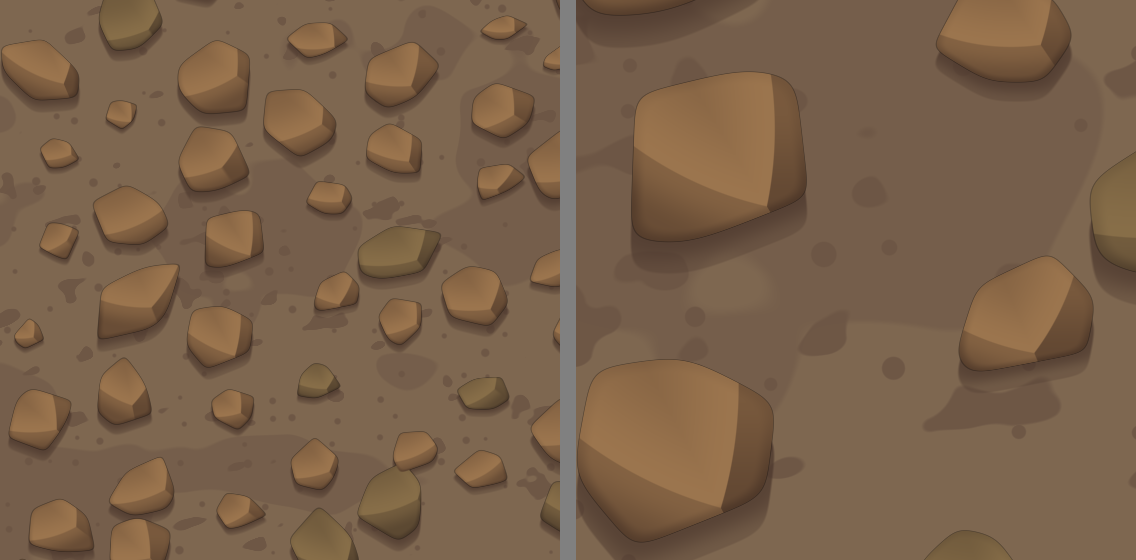
Left: the whole. Right: its middle third, enlarged.
This texture is drawn by a WebGL 2 fragment shader. Its source:

```glsl
#version 300 es
precision highp float;
// Faceted brown stones scattered over blotchy dry earth.
// Stones are rounded polygons on a jittered, staggered grid, cut into shaded
// facets with a cast shadow below; the earth is thresholded value noise.
uniform vec2 u_resolution;
out vec4 fragColor;

const float TAU = 6.2831853;
const float GRID = 6.3;   // stone cells across the canvas
const int SIDES = 6;

float hash(vec2 p) {
  vec3 q = fract(vec3(p.xyx) * 0.1031);
  q += dot(q, q.yzx + 33.33);
  return fract((q.x + q.y) * q.z);
}

float cellRandom(vec2 id, float seed) {
  return hash(id + seed * vec2(17.3, 41.7));
}

vec2 direction(float angle) {
  return vec2(cos(angle), sin(angle));
}

float valueNoise(vec2 p) {
  vec2 i = floor(p), f = fract(p);
  f = f * f * (3.0 - 2.0 * f);
  return mix(mix(hash(i), hash(i + vec2(1, 0)), f.x),
             mix(hash(i + vec2(0, 1)), hash(i + vec2(1, 1)), f.x), f.y);
}

float blotchNoise(vec2 p) {
  return 0.7 * valueNoise(p) + 0.3 * valueNoise(p * 2.1 + 37.0);
}

// Small round specks, one candidate per cell
float specks(vec2 p, float aa) {
  vec2 id = floor(p);
  vec2 center = 0.3 + 0.4 * vec2(cellRandom(id, 1.0), cellRandom(id, 2.0));
  float radius = 0.08 + 0.12 * cellRandom(id, 3.0);
  float present = step(0.82, cellRandom(id, 4.0));
  return present * (1.0 - smoothstep(-aa, aa, length(fract(p) - center) - radius));
}

vec3 earth(vec2 uv, float px) {
  vec3 color = vec3(0.495, 0.405, 0.315);
  float broad = blotchNoise(uv * vec2(5.5, 6.5) + 11.0);
  color = mix(color, vec3(0.459, 0.369, 0.293), smoothstep(0.595, 0.615, broad));
  vec2 slanted = vec2(uv.x + 0.3 * uv.y, uv.y - 0.3 * uv.x);
  float small = blotchNoise(slanted * vec2(19.0, 28.0) + 73.0);
  float marks = smoothstep(0.755, 0.785, small);
  marks = max(marks, specks(uv * 26.0, 26.0 * px));
  return mix(color, vec3(0.42, 0.33, 0.265), 0.85 * marks);
}

// Gauge of a rounded irregular polygon: 1 on its outline, 0 at its center
float stoneGauge(vec2 q, vec2 id) {
  float sum = 0.0;
  for (int i = 0; i < SIDES; i++) {
    float k = float(i);
    float angle = (k + 0.75 * cellRandom(id, 20.0 + k)) * TAU / float(SIDES);
    float reach = mix(0.82, 1.08, cellRandom(id, 30.0 + k));
    sum += pow(max(dot(q, direction(angle)) / reach, 0.0), 10.0);
  }
  return pow(sum, 0.1);
}

// Top face plus a lower and a right facet, meeting in crisp ridges
vec3 stoneColor(vec2 q, float gauge, vec2 id, float aa) {
  vec2 lowDir = direction(-1.5 + 1.1 * (cellRandom(id, 5.0) - 0.5));
  vec2 sideDir = direction(-0.35 + 1.0 * (cellRandom(id, 6.0) - 0.5));
  float bend = 0.14 * dot(q, q);
  float low = dot(q, lowDir) + bend - mix(0.2, 0.55, cellRandom(id, 7.0));
  float side = dot(q, sideDir) + bend - mix(0.4, 0.95, cellRandom(id, 8.0));

  float topTone = mix(0.6, 0.93, smoothstep(-1.3, 0.0, max(low, side)));
  float lowTone = mix(0.6, 0.25, smoothstep(0.0, 0.7, low));
  float sideTone = mix(0.46, 0.16, smoothstep(-0.6, 0.6, -q.y));
  float tone = mix(lowTone, sideTone, smoothstep(-aa, aa, side - low));
  tone = mix(topTone, tone, smoothstep(-aa, aa, max(low, side)));
  tone -= smoothstep(0.84, 1.0, gauge) * mix(0.1, 0.26, smoothstep(0.3, -0.5, q.y));

  vec3 color = mix(vec3(0.34, 0.245, 0.175), vec3(0.63, 0.475, 0.315), tone);
  float olive = step(0.8, cellRandom(id, 9.0));
  return color * mix(vec3(1.0), vec3(0.87, 0.94, 0.93), olive);
}

void main() {
  float px = 1.0 / u_resolution.y;
  vec2 uv = gl_FragCoord.xy * px;
  vec2 p = uv * GRID;
  vec3 stones = vec3(0.0);
  float cover = 0.0, shadow = 0.0;

  for (int x = -1; x <= 1; x++) {
    float column = floor(p.x) + float(x);
    float stagger = 0.5 * mod(column, 2.0);
    for (int y = -1; y <= 1; y++) {
      vec2 id = vec2(column, floor(p.y - stagger) + float(y));
      float radius = mix(0.15, 0.41, cellRandom(id, 10.0));
      vec2 jitter = vec2(cellRandom(id, 11.0), cellRandom(id, 12.0)) - 0.5;
      vec2 center = id + vec2(0.5, 0.5 + stagger) + jitter * (1.06 - 2.0 * radius);

      // Stretch along a slightly tilted axis
      vec2 axis = direction(1.4 * (cellRandom(id, 13.0) - 0.4));
      float stretch = mix(0.95, 1.25, cellRandom(id, 14.0));
      vec2 local = (p - center) / radius;
      mat2 shape = mat2(axis.x / stretch, -axis.y * stretch,
                        axis.y / stretch, axis.x * stretch);
      float gauge = stoneGauge(shape * local, id);
      float aa = GRID * px / radius;

      // Shadow dropped straight down, fading away from the stone
      float dropped = stoneGauge(shape * (local + vec2(0.0, 0.34)), id);
      float fade = mix(0.72, 0.28, smoothstep(1.0, 1.4, gauge));
      shadow = max(shadow, fade * (1.0 - smoothstep(-aa, 2.0 * aa, dropped - 1.0)));

      float inside = 1.0 - smoothstep(-aa, aa, gauge - 1.0);
      stones = mix(stones, stoneColor(local, gauge, id, aa), inside);
      cover = max(cover, inside);
    }
  }

  vec3 ground = mix(earth(uv, px), vec3(0.29, 0.21, 0.17), shadow);
  fragColor = vec4(mix(ground, stones, step(0.001, cover) * cover), 1.0);
}
```
